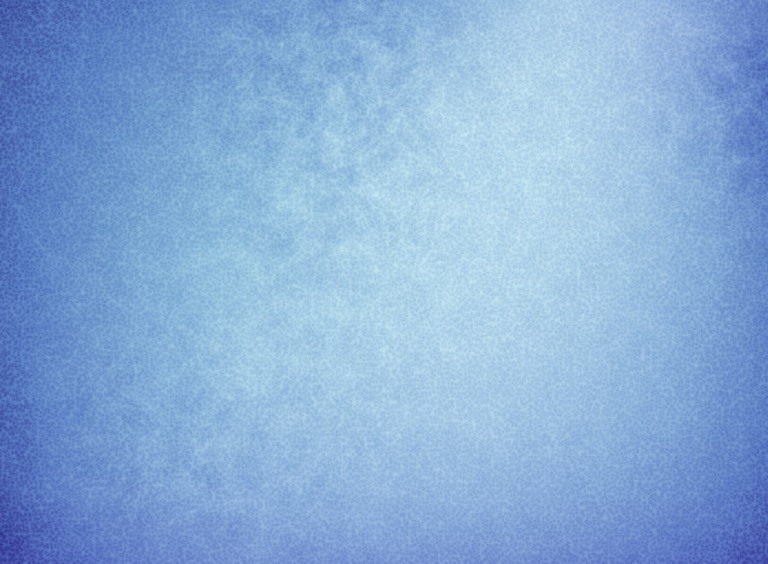
Give the GLSL for this background, as a Shadertoy shader.

```glsl
// Draws a weathered blue wall: a pale off-centre glow, deep blue borders and mottled grain.
#define DEEP vec3(0.20, 0.245, 0.58)
#define BLUE vec3(0.34, 0.48, 0.755)
#define SKY vec3(0.52, 0.68, 0.845)
#define PALE vec3(0.73, 0.865, 0.93)
#define LEFT_FALL 0.62
#define RIGHT_FALL 0.44
#define GRAIN_SCALE 150.0
#define GRAIN 0.10
#define MOTTLE 0.20

vec2 hash2(vec2 p) {
    vec3 q = fract(p.xyx * vec3(0.1031, 0.1030, 0.0973));
    q += dot(q, q.yzx + 33.33);
    return fract((q.xx + q.yz) * q.zy);
}

// Cellular noise: distance to the nearest scattered point, roughly centred on zero
float cells(vec2 p) {
    vec2 cell = floor(p), local = fract(p);
    float nearest = 4.0;
    for (int y = -1; y <= 1; y++) {
        for (int x = -1; x <= 1; x++) {
            vec2 offset = vec2(x, y);
            vec2 d = offset + hash2(cell + offset + 57.0) - local;
            nearest = min(nearest, dot(d, d));
        }
    }
    return sqrt(nearest) - 0.5;
}

// Layers of cellular noise, each turned and finer than the last
float mottle(vec2 p) {
    float sum = 0.0, weight = 0.5;
    p += 0.012 * sin(p.yx * 31.0 + 2.0 * sin(p * 19.0));
    p *= 15.0;
    for (int i = 0; i < 4; i++) {
        sum += weight * cells(p);
        p = mat2(1.28, 1.40, -1.40, 1.28) * p + 11.7;
        weight *= 0.8;
    }
    return sum;
}

// Soft elliptical spot
float spot(vec2 uv, vec2 centre, vec2 radius) {
    vec2 d = (uv - centre) / radius;
    return exp(-dot(d, d));
}

// Broad brightness: a slanted bright ridge fading to both sides
float glow(vec2 uv) {
    float ridge = 0.52 + 0.20 * uv.y;
    float peak = 0.73 - 0.25 * pow(1.0 - uv.y, 4.0) - 0.05 * pow(uv.y, 6.0);
    float left = max(ridge - uv.x, 0.0) / ridge;
    float right = max(uv.x - ridge, 0.0) / (1.0 - ridge);
    left = sqrt(left * left + 0.006) - 0.077;
    float fall = LEFT_FALL * pow(left, 2.5 - 1.75 * uv.y) + RIGHT_FALL * right * right;
    return peak * (1.0 - fall);
}

// Colour ramp from the dark border to the pale centre
vec3 ramp(float tone) {
    vec3 colour = mix(DEEP, BLUE, clamp((tone - 0.20) / 0.14, -0.4, 1.0));
    colour = mix(colour, SKY, clamp((tone - 0.34) / 0.18, 0.0, 1.0));
    return mix(colour, PALE, clamp((tone - 0.52) / 0.21, 0.0, 1.3));
}

void mainImage(out vec4 fragColor, in vec2 fragCoord) {
    vec2 uv = fragCoord / iResolution.xy;
    vec2 p = fragCoord / iResolution.y;

    // Worn areas, where the mottling is strongest
    float worn = spot(uv, vec2(0.45, 0.82), vec2(0.17, 0.32));
    worn += 0.7 * spot(uv, vec2(0.96, 0.82), vec2(0.13, 0.18));
    worn += 0.6 * spot(uv, vec2(0.30, 0.25), vec2(0.20, 0.22));

    // Dark stains and light scuffs
    float tone = glow(uv);
    tone -= 0.05 * spot(uv, vec2(0.54, 1.0), vec2(0.10, 0.08));
    tone -= 0.04 * spot(uv, vec2(0.97, 0.80), vec2(0.08, 0.12));
    tone -= 0.03 * spot(uv, vec2(0.39, 0.56), vec2(0.06, 0.08));
    tone += 0.03 * spot(uv, vec2(0.31, 0.40), vec2(0.05, 0.12));

    // Surface texture
    tone += MOTTLE * (0.25 + 0.75 * min(worn, 1.0)) * mottle(p);
    tone += GRAIN * cells(p * GRAIN_SCALE);
    tone += 0.035 * (hash2(floor(p * GRAIN_SCALE * 1.7)).x - 0.5);

    // Cyan tint left of the ridge, violet along the bottom and upper right
    vec3 colour = ramp(tone);
    colour.g += 0.025 * spot(uv, vec2(0.26, 0.62), vec2(0.25, 0.40));
    colour.g -= 0.04 * exp(-uv.y * 6.0);
    colour.g -= 0.03 * spot(uv, vec2(0.90, 1.0), vec2(0.15, 0.25));
    fragColor = vec4(clamp(colour, 0.0, 1.0), 1.0);
}
```
